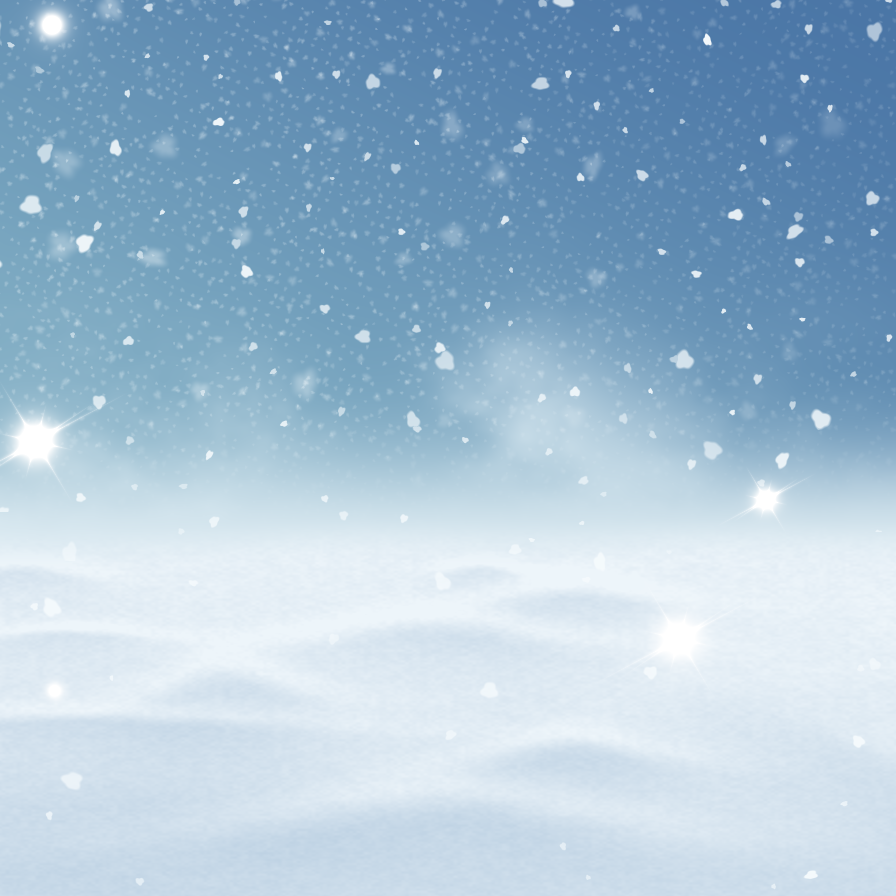
Give the GLSL for this background, as a WebGL 2 fragment shader.

```glsl
#version 300 es
precision highp float;

uniform vec2 u_resolution;
out vec4 outColor;

float hash(vec2 p) {
  return fract(sin(dot(p, vec2(127.1, 311.7))) * 43758.5453);
}

float noise(vec2 p) {
  vec2 i = floor(p), f = fract(p);
  f = f * f * (3.0 - 2.0 * f);
  return mix(mix(hash(i), hash(i + vec2(1, 0)), f.x),
             mix(hash(i + vec2(0, 1)), hash(i + vec2(1, 1)), f.x), f.y);
}

float fbm(vec2 p) {
  float sum = 0.0, amp = 0.5;
  for (int i = 0; i < 5; i++) {
    sum += amp * noise(p);
    p = p * 2.03 + 7.3;
    amp *= 0.5;
  }
  return sum;
}

// Scattered irregular flakes, one candidate per cell of a tilted grid
float flakes(vec2 p, float cells, float radius, float blur, float density, float seed) {
  float c = cos(seed), s = sin(seed);
  vec2 g = mat2(c, s, -s, c) * p * cells + seed * 17.0;
  vec2 id = floor(g);
  vec2 center = 0.27 + 0.46 * vec2(hash(id + 3.1), hash(id + 8.7));
  vec2 q = (fract(g) - center) / cells;
  float turn = 6.283 * hash(id + 5.3);
  q = mat2(cos(turn), sin(turn), -sin(turn), cos(turn)) * q;
  q.x *= 1.0 + 0.6 * hash(id + 1.9);
  float a = atan(q.y, q.x);
  float size = radius * mix(0.45, 1.0, hash(id + 6.1));
  float edge = size * (1.0 + 0.13 * sin(3.0 * a + turn) + 0.07 * sin(5.0 * a));
  float soft = max(blur * size, 0.8 / u_resolution.y);
  float shape = 1.0 - smoothstep(edge - soft, edge + soft, length(q));
  return shape * step(hash(id), density) * mix(0.55, 1.0, hash(id + 4.4));
}

vec3 skyColor(vec2 p) {
  vec3 sky = mix(vec3(0.49, 0.67, 0.76), vec3(0.29, 0.46, 0.65),
                 smoothstep(0.0, 1.25, p.x * 0.6 + (p.y - 0.5) * 1.2));
  float haze = 1.0 - smoothstep(0.385, 0.63, p.y);
  sky = mix(sky, vec3(0.85, 0.91, 0.94), haze * haze);
  // Drifting mist, thickest at the left and near the horizon
  float cloud = smoothstep(0.3, 0.75, fbm(p * vec2(4.5, 5.5) + 2.0));
  float band = exp(-pow((p.y - 0.45) / 0.13, 2.0)) * mix(0.75, 0.45, p.x);
  float puffs = 0.35 * exp(-dot(p - vec2(0.56, 0.55), p - vec2(0.56, 0.55)) * 90.0)
              + 0.45 * exp(-dot(p - vec2(0.29, 0.46), p - vec2(0.29, 0.46)) * 110.0)
              + 0.30 * exp(-dot(p - vec2(0.04, 0.53), p - vec2(0.04, 0.53)) * 60.0);
  return mix(sky, vec3(0.86, 0.92, 0.95), min(cloud * band + puffs * (0.4 + cloud), 0.9));
}

vec3 snowColor(vec2 p) {
  // Each drift: crest x, crest y, half width, height
  const vec4 drifts[9] = vec4[9](
    vec4(0.02, 0.372, 0.08, 0.020), vec4(0.535, 0.369, 0.05, 0.012),
    vec4(0.645, 0.350, 0.10, 0.028), vec4(0.08, 0.297, 0.10, 0.012),
    vec4(0.48, 0.310, 0.17, 0.035), vec4(0.255, 0.257, 0.10, 0.042),
    vec4(0.10, 0.205, 0.24, 0.020), vec4(0.64, 0.178, 0.12, 0.035),
    vec4(0.49, 0.120, 0.25, 0.065));
  float shade = 0.12 + 0.38 * (1.0 - smoothstep(0.0, 0.26, p.y));
  shade += 0.22 * (1.0 - smoothstep(0.0, 0.45, length(p - vec2(0.0, 0.05))));
  shade += 0.25 * (fbm(p * vec2(3.5, 13.0) + 4.0) - 0.5);
  float light = 0.0;
  for (int i = 0; i < 9; i++) {
    vec4 d = drifts[i];
    float x = (p.x - d.x) / d.z;
    float bell = exp(-x * x);
    float depth = d.y - d.w * (1.0 - bell) - p.y + 0.004 * (noise(p * 22.0) - 0.5);
    float inside = smoothstep(-0.003, d.w * 0.7, depth);
    shade += 0.42 * bell * inside * exp(-max(depth, 0.0) / (d.w * 1.4));
    light += 0.22 * sqrt(bell) * exp(-pow((depth + 0.004) / (0.008 + d.w * 0.2), 2.0));
  }
  // Long slope descending to the right
  float slope = 0.255 - 0.45 * pow(max(p.x - 0.75, 0.0), 1.2) - p.y;
  shade += 0.25 * smoothstep(0.68, 0.95, p.x) * smoothstep(0.0, 0.04, slope) * exp(-max(slope, 0.0) * 10.0);
  // Fine crystalline grain
  float grain = noise(p * vec2(240.0, 420.0)) + noise(p * vec2(110.0, 230.0)) - 1.0;
  shade += grain * 0.10 - light;
  return mix(vec3(0.93, 0.96, 0.98), vec3(0.70, 0.79, 0.87), clamp(shade, 0.0, 1.0));
}

// Glow with tapered diagonal rays
float sparkle(vec2 q, float size, float rays) {
  float r = length(q) / size;
  float sum = 1.3 * exp(-r * r * 18.0) + 0.5 * exp(-r * 4.5);
  for (int i = 0; i < 5; i++) {
    float k = float(i);
    float angle = 0.49 + k * 0.81;
    vec2 dir = vec2(cos(angle), sin(angle));
    float reach = size * (mod(k, 2.0) < 0.5 ? 1.0 : 0.55) * (i == 0 ? 1.15 : 0.8);
    float taper = max(1.0 - abs(dot(q, dir)) / reach, 0.0);
    float across = abs(q.x * dir.y - q.y * dir.x);
    sum += 0.8 * rays * taper * exp(-across / (0.0006 + 0.0022 * size / 0.1 * taper * taper));
  }
  return sum;
}

void main() {
  vec2 p = gl_FragCoord.xy / u_resolution;
  float horizon = 0.395 + 0.012 * (noise(vec2(p.x * 5.0, 2.0)) - 0.5);
  vec3 color = mix(snowColor(p), skyColor(p), smoothstep(horizon - 0.03, horizon + 0.025, p.y));

  // Falling snow, from distant dust to near blurred flakes
  float air = smoothstep(0.39, 0.6, p.y) * mix(1.0, 0.5, smoothstep(0.3, 1.0, p.x));
  float fall = smoothstep(0.36, 0.46, p.y);
  float snow = 0.28 * air * flakes(p, 85.0, 0.0028, 0.7, 0.7, 0.4);
  snow += 0.35 * air * flakes(p, 46.0, 0.0045, 0.8, 0.5, 1.1);
  snow += 0.40 * air * flakes(p, 13.0, 0.015, 0.65, 0.25, 2.3);
  snow = max(snow, 0.9 * flakes(p, 24.0, 0.0058, 0.25, mix(0.05, 0.32, fall), 0.7));
  snow = max(snow, flakes(p, 12.0, 0.0115, 0.2, mix(0.10, 0.30, fall), 1.9));
  color = mix(color, vec3(0.96, 0.98, 0.99), min(snow, 1.0));

  // Bright lights: x, y, size, ray strength
  const vec4 lights[5] = vec4[5](
    vec4(0.040, 0.507, 0.100, 1.0), vec4(0.855, 0.442, 0.055, 1.0),
    vec4(0.758, 0.287, 0.095, 1.0), vec4(0.058, 0.972, 0.060, 0.0),
    vec4(0.061, 0.229, 0.036, 0.0));
  float glow = 0.0;
  for (int i = 0; i < 5; i++) glow += sparkle(p - lights[i].xy, lights[i].z, lights[i].w);
  color = mix(color, vec3(1.0), min(glow, 1.0));
  outColor = vec4(color, 1.0);
}
```
